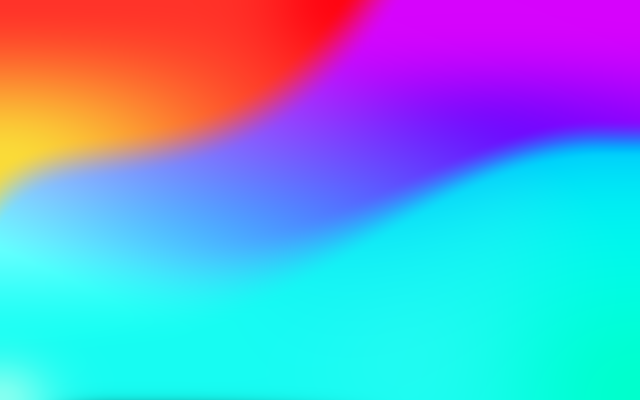
Reproduce this background procedurally as a Shadertoy shader.

```glsl
// Soft mesh gradient: a warm corner, a violet-to-sky band and a cyan pool.
#define RED      vec3(1.00, 0.20, 0.16)
#define GOLD     vec3(0.98, 0.86, 0.22)
#define CRIMSON  vec3(1.00, 0.02, 0.07)
#define MAGENTA  vec3(0.84, 0.01, 0.99)
#define INDIGO   vec3(0.28, 0.01, 1.00)
#define AZURE    vec3(0.00, 0.75, 1.00)
#define AQUA     vec3(0.09, 0.99, 0.95)
#define MINT     vec3(0.00, 1.00, 0.80)
#define FOAM     vec3(0.52, 1.00, 0.94)
#define ASPECT   1.6

// Round falloff, 1 at the centre; the radii are in canvas fractions.
float glow(vec2 p, vec2 centre, vec2 radius) {
    vec2 q = (p - centre) / radius;
    return exp(-dot(q, q));
}

// Signed distance above the warm edge, which rises steeply to the right.
float aboveWarmEdge(vec2 p) {
    float bend = exp(-p.x / 0.06);
    float height = 0.51 + 0.1 * (1.0 - bend) + 2.6 * pow(p.x, 3.48);
    float slope = 1.67 * bend + 9.05 * pow(p.x, 2.48);
    return (p.y - height) / length(vec2(1.0, slope / ASPECT));
}

// Depth below the S-shaped surface of the pool.
float poolDepth(vec2 p) {
    return 0.27 + 0.385 * smoothstep(0.25, 0.94, p.x) - p.y;
}

vec3 warmColor(vec2 p) {
    float gold = (1.0 - smoothstep(0.6, 1.0, p.y)) * (1.0 - smoothstep(0.0, 0.55, p.x));
    vec3 color = mix(RED, GOLD, gold);
    return mix(color, CRIMSON, glow(p, vec2(0.53, 1.0), vec2(0.11, 0.18)));
}

vec3 bandColor(vec2 p) {
    vec3 color = mix(INDIGO, MAGENTA, smoothstep(0.38, 0.95, p.y));
    // Sky light grows toward the lower left.
    float sky = 0.43 - 0.8 * (p.x - 0.39) - 1.2 * (p.y - 0.583);
    color.g += 0.5 * (sky + sqrt(sky * sky + 0.006));
    // Pale lavender at the left, deeper violet at the right.
    color.r += 0.16 * glow(p, vec2(0.0, 0.5), vec2(0.22, 0.25));
    color.r -= 0.14 * glow(p, vec2(0.76, 0.71), vec2(0.25, 0.13));
    return color;
}

vec3 poolColor(vec2 p, float depth) {
    float shallow = exp(-max(depth, 0.0) / 0.13) * smoothstep(0.3, 0.9, p.x);
    vec3 color = mix(AQUA, AZURE, shallow);
    color.r -= 0.08 * smoothstep(0.75, 1.0, p.x);
    color.r += 0.04 * glow(p, vec2(0.65, 0.1), vec2(0.15, 0.2));
    color = mix(color, MINT, glow(p, vec2(1.0, 0.0), vec2(0.2, 0.3)));
    color = mix(color, FOAM, glow(p, vec2(0.0), vec2(0.08, 0.1)));
    // Thin shade along the bottom rim.
    float rim = smoothstep(0.05, 0.18, p.x) * (1.0 - smoothstep(0.25, 0.65, p.x));
    return color * (1.0 - 0.15 * rim * exp(-p.y / 0.012));
}

void mainImage(out vec4 fragColor, in vec2 fragCoord) {
    vec2 p = fragCoord / iResolution.xy;

    // Lay the pool, then the warm corner, over the band with soft edges.
    float depth = poolDepth(p);
    float poolBlur = mix(0.15, 0.05, smoothstep(0.0, 0.8, p.x));
    vec3 color = mix(bandColor(p), poolColor(p, depth), smoothstep(-poolBlur, poolBlur, depth));

    float warmBlur = 0.055 + 0.02 * p.x;
    color = mix(color, warmColor(p), smoothstep(-warmBlur, warmBlur, aboveWarmEdge(p)));

    fragColor = vec4(clamp(color, 0.0, 1.0), 1.0);
}
```
